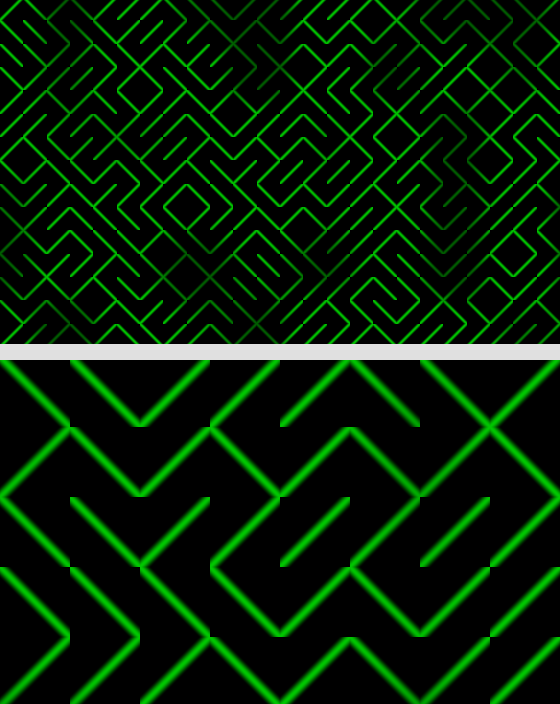
Top: the whole. Bottom: its middle third, enlarged.
A WebGL 1 fragment shader for this pattern:

```glsl
precision highp float;

uniform vec2 u_resolution;

#define COLUMNS 24.0
#define LINE_HALF_WIDTH 0.115
#define GLOW_SCALE 0.36
#define DIM_LEVEL 0.37
#define BRIGHT_LEVEL 0.78
#define LINE_COLOR vec3(0.0, 1.0, 0.0)
#define SEED 17.0

float hash(vec2 p) {
    vec3 q = fract(vec3(p.xyx) * 0.1031 + SEED * 0.0137);
    q += dot(q, q.yzx + 33.33);
    return fract((q.x + q.y) * q.z);
}

float valueNoise(vec2 p) {
    vec2 cell = floor(p);
    vec2 f = fract(p);
    f = f * f * (3.0 - 2.0 * f);
    float low = mix(hash(cell), hash(cell + vec2(1.0, 0.0)), f.x);
    float high = mix(hash(cell + vec2(0.0, 1.0)), hash(cell + 1.0), f.x);
    return mix(low, high, f.y);
}

void main() {
    // Square grid, centred on a column edge and a row middle
    float cellSize = u_resolution.x / COLUMNS;
    vec2 grid = (gl_FragCoord.xy - 0.5 * u_resolution) / cellSize + vec2(100.0, 100.5);
    vec2 local = fract(grid) - 0.5;

    // Each cell holds one of the two diagonals
    if (hash(floor(grid)) < 0.5) local.x = -local.x;
    float dist = abs(local.x - local.y) * 0.70711;

    // Soft stroke, never thinner than the pixel grid can show
    float halfWidth = max(LINE_HALF_WIDTH, 1.2 / cellSize);
    float stroke = 1.0 - smoothstep(0.0, halfWidth, dist);

    // Slow drift between dim and bright regions
    float drift = smoothstep(0.15, 0.65, valueNoise(grid * GLOW_SCALE + 41.3));
    float level = mix(DIM_LEVEL, BRIGHT_LEVEL, drift);

    gl_FragColor = vec4(LINE_COLOR * stroke * level, 1.0);
}
```
